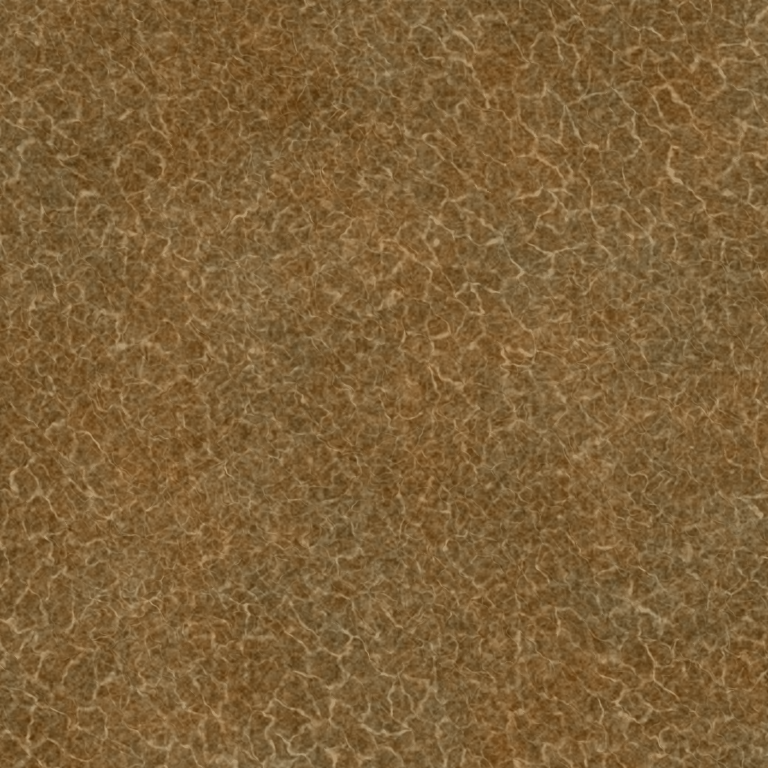
Reproduce this texture procedurally as a three.js fragment shader.

```glsl
// Worn brown leather: pale wandering creases over a fine, mottled grain.
varying vec2 vUv;

float hash(vec2 p) {
  return fract(sin(dot(p, vec2(127.1, 311.7))) * 43758.5453);
}

vec2 hash2(vec2 p) {
  return vec2(hash(p), hash(p + 57.3));
}

float noise(vec2 p) {
  vec2 i = floor(p);
  vec2 f = fract(p);
  f = f * f * (3.0 - 2.0 * f);
  return mix(mix(hash(i), hash(i + vec2(1.0, 0.0)), f.x),
             mix(hash(i + vec2(0.0, 1.0)), hash(i + vec2(1.0, 1.0)), f.x), f.y);
}

// Centred noise, from -0.5 to 0.5
float wave(vec2 p) {
  return noise(p) - 0.5;
}

float mottle(vec2 p) {
  return wave(p) + 0.6 * wave(p * 2.1 + 7.7) + 0.35 * wave(p * 4.3 + 3.1);
}

// Voronoi borders, each with its own random strength
float creases(vec2 p, float width) {
  vec2 cell = floor(p);
  vec2 f = fract(p);
  vec2 nearest = vec2(0.0);
  vec2 toNearest = vec2(8.0);
  for (int y = -1; y <= 1; y++) {
    for (int x = -1; x <= 1; x++) {
      vec2 o = vec2(float(x), float(y));
      vec2 r = o + hash2(cell + o) - f;
      if (dot(r, r) < dot(toNearest, toNearest)) {
        toNearest = r;
        nearest = o;
      }
    }
  }
  float crease = 0.0;
  for (int y = -2; y <= 2; y++) {
    for (int x = -2; x <= 2; x++) {
      vec2 o = nearest + vec2(float(x), float(y));
      vec2 r = o + hash2(cell + o) - f;
      vec2 across = r - toNearest;
      if (dot(across, across) > 0.0001) {
        float d = dot(0.5 * (r + toNearest), normalize(across));
        float strength = 0.25 + 0.75 * hash(2.0 * cell + o + nearest + 19.0);
        crease = max(crease, strength * (1.0 - smoothstep(0.0, width, d)));
      }
    }
  }
  return crease;
}

void main() {
  // Bend the surface so that creases wander
  vec2 p = vUv;
  p += 0.030 * vec2(wave(vUv * 6.0), wave(vUv * 6.0 + 31.0));
  p += 0.014 * vec2(wave(vUv * 45.0 + 5.0), wave(vUv * 45.0 + 83.0));
  p += 0.006 * vec2(wave(vUv * 130.0 + 11.0), wave(vUv * 130.0 + 47.0));

  // Axes along and across the falling diagonal
  vec2 q = vec2(dot(p, vec2(0.64, -0.77)), dot(p, vec2(0.77, 0.64)));

  // Coarse and fine creases trade places over the hide
  float coarseShare = smoothstep(0.2, 0.75, noise(vUv * 5.0 + 2.0));
  float broken = 0.45 + 0.9 * noise(vUv * 140.0 + 23.0);
  float coarse = creases(q * vec2(25.0, 35.0) + 40.0, 0.14) * broken;
  float fine = creases(q * vec2(56.0, 70.0) + 90.0, 0.22) * broken;

  // Fine grain, lit from the upper left
  vec2 toLight = vec2(-0.0016, 0.0016);
  float grain = 0.55 * wave(vUv * 210.0) + 0.45 * wave(vUv * 340.0 + 9.0);
  float relief = noise(p * 160.0 + 60.0) - noise((p + toLight) * 160.0 + 60.0);

  float tone = 0.26 + 0.18 * mottle(vUv * 6.0 + 14.0) + 0.16 * wave(vUv * 60.0 + 70.0);
  tone += 0.75 * grain + 0.30 * relief;
  tone += coarse * mix(0.40, 0.75, coarseShare);
  tone += fine * mix(0.42, 0.22, coarseShare);

  vec3 darkBrown = vec3(0.38, 0.26, 0.10);
  vec3 paleTan = vec3(0.66, 0.55, 0.39);
  vec3 color = mix(darkBrown, paleTan, clamp(tone, -0.25, 1.15));

  // Rusty and olive patches
  float rust = mottle(vUv * 9.0 + 50.0) + 0.9 * wave(vUv * 75.0 + 33.0);
  color += rust * vec3(0.030, -0.006, -0.028);

  gl_FragColor = vec4(color, 1.0);
}
```
